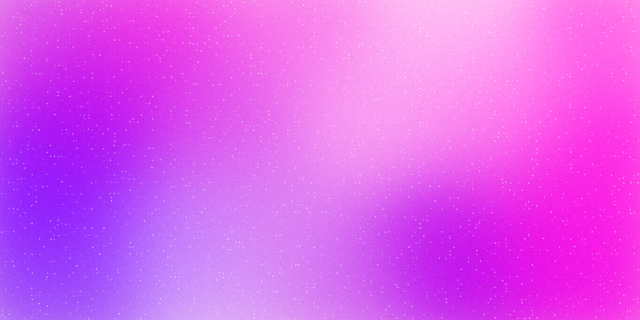
This background is drawn by a Shadertoy shader. Its source:

```glsl
// A soft mesh gradient of violet, magenta and pale pink, dusted with specks.
// Broad Gaussian colour pools are blended by normalised weight, the rim is
// lightened, and jittered grid cells supply fine dust and faint grain.

#define POOL_FALLOFF 16.0
#define RIM_WIDTH 0.075
#define RIM_STRENGTH 0.16
#define DUST_ROWS 85.0
#define DUST_DENSITY 0.30
#define DUST_STRENGTH 0.45
#define GRAIN_ROWS 256.0
#define GRAIN_STRENGTH 0.025

float hash(vec2 p) {
    vec3 q = fract(vec3(p.xyx) * 0.1031);
    q += dot(q, q.yzx + 33.33);
    return fract((q.x + q.y) * q.z);
}

// Adds one colour pool; alpha accumulates the weight.
void pool(inout vec4 sum, vec2 p, vec2 centre, vec3 colour) {
    vec2 d = p - centre;
    sum += vec4(colour, 1.0) * exp(-POOL_FALLOFF * dot(d, d));
}

vec3 meshGradient(vec2 p) {
    vec4 sum = vec4(0.0);
    // Upper band: magenta into pale pink
    pool(sum, p, vec2(0.05, 1.00), vec3(0.85, 0.30, 0.92));
    pool(sum, p, vec2(0.45, 0.92), vec3(0.96, 0.20, 0.90));
    pool(sum, p, vec2(0.90, 0.95), vec3(0.98, 0.47, 0.92));
    pool(sum, p, vec2(1.40, 0.95), vec3(1.00, 0.74, 0.96));
    pool(sum, p, vec2(1.95, 0.95), vec3(1.00, 0.36, 0.91));
    // Middle band: purple, orchid, hot pink
    pool(sum, p, vec2(0.30, 0.65), vec3(0.72, 0.03, 0.94));
    pool(sum, p, vec2(0.68, 0.62), vec3(0.88, 0.32, 0.93));
    pool(sum, p, vec2(1.15, 0.62), vec3(0.98, 0.64, 0.95));
    pool(sum, p, vec2(1.55, 0.62), vec3(1.00, 0.50, 0.93));
    pool(sum, p, vec2(1.90, 0.45), vec3(1.00, 0.12, 0.89));
    // Lower band: violet, lavender, deep magenta
    pool(sum, p, vec2(0.20, 0.36), vec3(0.53, 0.08, 1.00));
    pool(sum, p, vec2(0.55, 0.25), vec3(0.73, 0.50, 1.00));
    pool(sum, p, vec2(0.80, 0.32), vec3(0.88, 0.53, 0.96));
    pool(sum, p, vec2(1.40, 0.20), vec3(0.72, 0.04, 0.93));
    pool(sum, p, vec2(1.75, 0.25), vec3(0.95, 0.05, 0.90));
    pool(sum, p, vec2(0.20, 0.00), vec3(0.60, 0.28, 0.98));
    pool(sum, p, vec2(0.70, 0.00), vec3(0.86, 0.68, 0.98));
    pool(sum, p, vec2(1.05, 0.10), vec3(0.82, 0.42, 0.95));
    return sum.rgb / sum.a;
}

// One round speck per occupied cell, kept inside the cell.
float dust(vec2 p, float pixel) {
    vec2 cell = floor(p * DUST_ROWS);
    vec2 jitter = vec2(hash(cell + 17.0), hash(cell + 53.0));
    vec2 offset = fract(p * DUST_ROWS) - mix(vec2(0.3), vec2(0.7), jitter);
    float softness = max(0.15, 0.5 * pixel * DUST_ROWS);
    float speck = 1.0 - smoothstep(0.2 - softness, 0.2 + softness, length(offset));
    float present = step(1.0 - DUST_DENSITY, hash(cell));
    float brightness = hash(cell + 91.0);
    return speck * present * brightness * brightness;
}

void mainImage(out vec4 fragColor, in vec2 fragCoord) {
    vec2 uv = fragCoord / iResolution.xy;
    vec2 p = uv * vec2(2.0, 1.0);
    vec3 colour = meshGradient(p);

    // Pale rim, strongest in the corners
    vec2 inset = min(p, vec2(2.0, 1.0) - p);
    vec2 rim = exp(-inset / RIM_WIDTH);
    colour = mix(colour, vec3(1.0, 0.92, 0.93), RIM_STRENGTH * (rim.x + rim.y));

    // Fine surface texture
    colour += GRAIN_STRENGTH * (hash(floor(p * GRAIN_ROWS)) - 0.5);
    colour = mix(colour, vec3(1.0), DUST_STRENGTH * dust(p, 1.0 / iResolution.y));

    fragColor = vec4(clamp(colour, 0.0, 1.0), 1.0);
}
```
